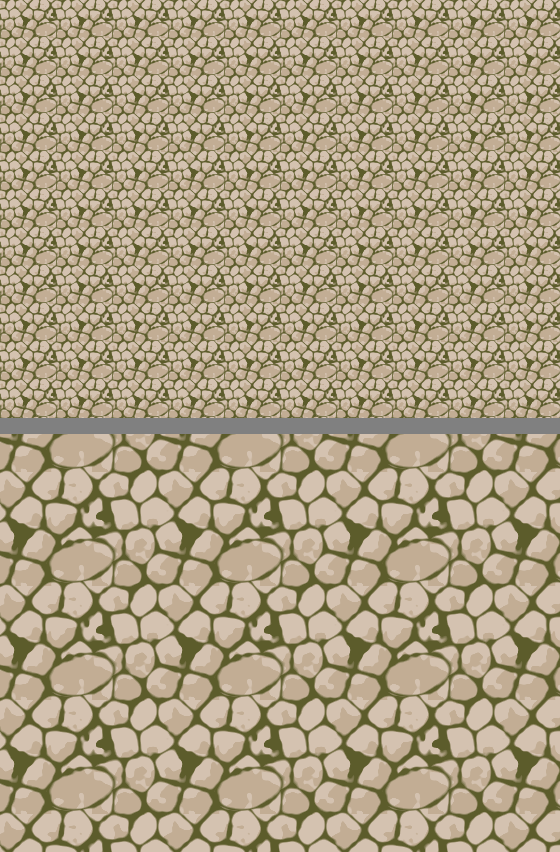
Top, the full canvas; bottom, a detail of the centre.
Write a Shadertoy shader that draws this texture.

```glsl
const vec2 REPEATS = vec2(10.0, 11.0);
const vec2 GRID = vec2(5.0, 4.0);          // stones per tile
const vec2 CELL = vec2(1.18, 1.0);         // proportions of a stone
const vec2 TILE = GRID * CELL;
const float JITTER = 0.42;
const float ROUNDING = 14.0;               // higher gives sharper corners
const float GAP = 0.0;
const float GAP_WEAR = 0.07;
const float RIM = 0.03;
const vec2 BOULDER_POS = vec2(4.80, 0.88);
const vec2 BOULDER_RADII = vec2(1.20, 0.70);
const float BOULDER_TILT = 0.24;
const vec2 MOSS_A = vec2(2.65, 1.80);
const vec2 MOSS_B = vec2(5.40, 2.45);
const float MOSS_DEPTH = 0.42;
const vec3 LIGHT_STONE = vec3(0.83, 0.76, 0.69);
const vec3 TAN_STONE = vec3(0.76, 0.68, 0.58);
const vec3 RIM_COLOR = vec3(0.57, 0.53, 0.39);
const vec3 MOSS_COLOR = vec3(0.36, 0.36, 0.17);

vec2 hash2(vec2 p) {
    vec3 q = fract(p.xyx * vec3(0.1031, 0.1030, 0.0973));
    q += dot(q, q.yzx + 33.33);
    return fract((q.xx + q.yz) * q.zy);
}

// Value noise that wraps after the given number of cells
float tiledNoise(vec2 uv, vec2 period) {
    vec2 p = uv * period, i = floor(p), f = fract(p);
    f = f * f * (3.0 - 2.0 * f);
    float a = hash2(mod(i, period) + 41.0).x;
    float b = hash2(mod(i + vec2(1, 0), period) + 41.0).x;
    float c = hash2(mod(i + vec2(0, 1), period) + 41.0).x;
    float d = hash2(mod(i + vec2(1, 1), period) + 41.0).x;
    return mix(mix(a, b, f.x), mix(c, d, f.x), f.y);
}

// Shortest offset from a point to p on the wrapped tile
vec2 wrapOffset(vec2 p, vec2 center) {
    vec2 d = p - center;
    return d - TILE * floor(d / TILE + 0.5);
}

vec2 stoneCenter(vec2 cell) {
    vec2 id = mod(cell, GRID);
    vec2 jitter = (hash2(id + 7.0) - 0.5) * JITTER;
    float stagger = 0.5 * mod(id.y, 2.0);
    return (cell + 0.5 + jitter + vec2(stagger, 0.0)) * CELL;
}

// Rounded distance to the stone border; also gives offset and id
float stoneDistance(vec2 p, out vec2 offset, out vec2 id) {
    vec2 base = floor(p / CELL), nearest = vec2(9.0);
    for (int y = -2; y <= 2; y++)
    for (int x = -2; x <= 2; x++) {
        vec2 cell = base + vec2(x, y);
        vec2 r = stoneCenter(cell) - p;
        if (dot(r, r) < dot(nearest, nearest)) { nearest = r; id = cell; }
    }
    float sum = 0.0;
    for (int y = -2; y <= 2; y++)
    for (int x = -2; x <= 2; x++) {
        vec2 cell = id + vec2(x, y);
        vec2 r = stoneCenter(cell) - p, across = r - nearest;
        if (dot(across, across) > 0.0001)
            sum += exp(-ROUNDING * dot(0.5 * (nearest + r), normalize(across)));
    }
    offset = -nearest;
    id = mod(id, GRID);
    return -log(sum) / ROUNDING;
}

float mossPatch(vec2 p, vec2 center) {
    vec2 d = wrapOffset(p, center) / vec2(0.55, 0.65);
    return exp(-dot(d, d) * 2.0);
}

void mainImage(out vec4 fragColor, in vec2 fragCoord) {
    vec2 uv = fract(fragCoord / iResolution.xy * REPEATS);
    vec2 p = uv * TILE;
    float pixel = TILE.y * REPEATS.y / iResolution.y;
    float coarse = tiledNoise(uv, vec2(13.0, 9.0));
    float fine = tiledNoise(uv, vec2(27.0, 18.0));

    // Stones, with the boulder laid over them
    vec2 offset, id;
    float stone = stoneDistance(p, offset, id);
    vec2 toBoulder = wrapOffset(p, BOULDER_POS);
    float c = cos(BOULDER_TILT), s = sin(BOULDER_TILT);
    vec2 local = vec2(c * toBoulder.x + s * toBoulder.y, c * toBoulder.y - s * toBoulder.x);
    float boulder = (1.0 - length(local / BOULDER_RADII)) * BOULDER_RADII.y;
    bool onBoulder = boulder > 0.0;
    stone = onBoulder ? boulder : min(stone, -boulder);

    // Uneven joints and worn mossy hollows
    float moss = mossPatch(p, MOSS_A) + mossPatch(p, MOSS_B);
    if (onBoulder) moss = 0.0;
    float wear = GAP_WEAR * coarse * fine * 2.0;
    float edge = stone - GAP - wear - MOSS_DEPTH * moss * (0.35 + 1.2 * fine);

    // Tan shading on the lower right, broken by flecks
    float tone = hash2(id + 19.0).y - 0.5;
    float shade = dot(offset, vec2(0.35, -0.50)) + 0.35 * tone + 0.42 * (0.5 - uv.y);
    if (onBoulder) shade = 0.30 - 0.15 * local.y;
    shade += 0.6 * (coarse - 0.5) + 0.5 * (fine - 0.5) - 0.13;

    vec3 color = mix(LIGHT_STONE, TAN_STONE, smoothstep(-0.7 * pixel, 0.7 * pixel, shade));
    color = mix(RIM_COLOR, color, clamp((edge - RIM) / pixel + 0.5, 0.0, 1.0));
    color = mix(MOSS_COLOR, color, clamp(edge / pixel + 0.5, 0.0, 1.0));
    fragColor = vec4(color, 1.0);
}
```
